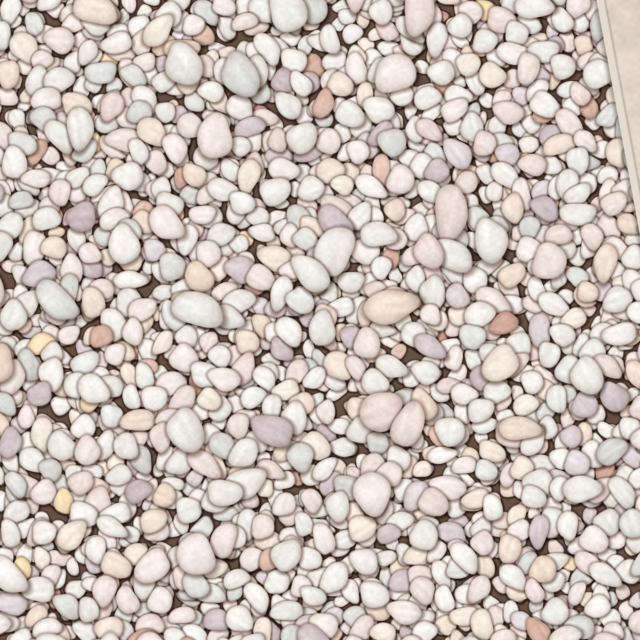
Reproduce this texture procedurally as a WebGL 2 fragment shader.

```glsl
#version 300 es
precision highp float;

uniform vec2 u_resolution;
out vec4 fragColor;

float hash(vec2 p) {
    return fract(sin(dot(p, vec2(127.1, 311.7))) * 43758.5453);
}

float noise(vec2 p) {
    vec2 i = floor(p), f = fract(p);
    f = f * f * (3.0 - 2.0 * f);
    return mix(mix(hash(i), hash(i + vec2(1, 0)), f.x),
               mix(hash(i + vec2(0, 1)), hash(i + vec2(1, 1)), f.x), f.y);
}

mat2 rotation(float a) {
    return mat2(cos(a), sin(a), -sin(a), cos(a));
}

// Mostly pale stone, with some pink, tan, grey, mauve, rust and yellow
vec3 stoneColor(float kind, float tone) {
    vec3 c = mix(vec3(0.94, 0.92, 0.90), vec3(0.88, 0.87, 0.84), tone);
    if (kind > 0.40) c = mix(vec3(0.94, 0.90, 0.88), vec3(0.88, 0.81, 0.78), tone);
    if (kind > 0.62) c = mix(vec3(0.94, 0.90, 0.85), vec3(0.89, 0.80, 0.72), tone);
    if (kind > 0.75) c = mix(vec3(0.89, 0.89, 0.87), vec3(0.78, 0.78, 0.76), tone);
    if (kind > 0.89) c = mix(vec3(0.87, 0.83, 0.84), vec3(0.74, 0.67, 0.69), tone);
    if (kind > 0.965) c = mix(vec3(0.86, 0.72, 0.65), vec3(0.74, 0.55, 0.48), tone);
    if (kind > 0.988) c = vec3(0.96, 0.85, 0.68);
    return c;
}

// Lays one scattered layer of pebbles over the colour below
vec3 pebbleLayer(vec3 below, vec2 uv, float scale, float seed, float density) {
    mat2 turn = rotation(seed * 0.7);
    vec2 p = turn * uv * scale + seed * 17.0;
    vec2 lightDir = turn * vec2(-0.5, 0.86);
    vec2 cell = floor(p);

    for (int y = -1; y <= 1; y++)
    for (int x = -1; x <= 1; x++) {
        vec2 id = cell + vec2(x, y);
        if (hash(id + 3.7) > density) continue;

        vec2 jitter = vec2(hash(id + 11.3), hash(id + 23.9)) - 0.5;
        vec2 d = p - id - 0.5 - jitter * 0.58;
        float size = mix(0.40, 0.57, hash(id + 31.1));
        float stretch = sqrt(mix(1.0, 1.65, hash(id + 41.7)));
        float phase = 6.283 * hash(id + 53.3);

        // Rounded, lopsided outline
        vec2 q = rotation(phase) * d / (size * vec2(stretch, 1.0 / stretch));
        float a = atan(q.y, q.x);
        float wobble = 1.0 + 0.06 * sin(2.0 * a + phase * 3.0)
                     + 0.06 * sin(3.0 * a + phase * 5.0) + 0.03 * sin(4.0 * a + phase * 7.0);
        float r = length(q) * wobble;
        float slope = dot(d, lightDir) / size;

        // Contact shadow on the stones beneath
        float shade = 1.0 - smoothstep(0.92, 1.27, r + 0.06 * slope);
        below *= 1.0 - shade * vec3(0.46, 0.53, 0.56);

        // Mineral patches and fine grain
        vec3 stone = stoneColor(hash(id + 61.9), hash(id + 71.3));
        float patches = noise(q * vec2(1.5, 3.0) + id * 7.3) - 0.5;
        float grain = noise(uv * 210.0) - 0.5;
        stone += patches * vec3(0.07, 0.09, 0.10) + grain * 0.06;

        // Soft light from above and a warm dark rim
        float rim = pow(min(r, 1.0), 5.0);
        stone *= 1.04 + 0.06 * slope - rim * vec3(0.27, 0.31, 0.33);

        float blur = 0.0026 * scale / size;
        below = mix(below, stone, 1.0 - smoothstep(1.0 - blur, 1.0 + blur * 0.5, r));
    }
    return below;
}

// Flat sandy slab with a pale lip in the upper right corner
vec3 addSlab(vec3 color, vec2 uv) {
    float edge = (uv.x - 0.932 - (1.0 - uv.y) * 0.185) * 0.983;
    float mottling = noise(uv * 45.0) * 0.6 + noise(uv * 160.0) * 0.4 - 0.5;
    vec3 slab = vec3(0.88, 0.83, 0.78) + mottling * 0.10;
    slab = mix(vec3(0.90, 0.86, 0.81), slab, smoothstep(0.010, 0.014, edge));
    slab *= 1.0 - 0.15 * exp(-pow((edge - 0.013) / 0.002, 2.0));
    color *= 1.0 - 0.3 * smoothstep(-0.010, 0.0, edge);
    return mix(color, slab, smoothstep(-0.0015, 0.0015, edge));
}

void main() {
    vec2 uv = gl_FragCoord.xy / u_resolution;

    // Dark gaps first, then stones from small to large
    vec3 color = vec3(0.36, 0.28, 0.23);
    color = pebbleLayer(color, uv, 34.0, 1.0, 1.0);
    color = pebbleLayer(color, uv, 28.0, 2.0, 0.85);
    color = pebbleLayer(color, uv, 24.0, 3.0, 0.82);
    color = pebbleLayer(color, uv, 16.5, 4.0, 0.17);

    // Airy exposure that keeps the deepest gaps dark
    color = mix(color, pow(clamp(color, 0.0, 1.0), vec3(0.8)), smoothstep(0.1, 0.5, color.g));
    color = addSlab(color, uv);
    fragColor = vec4(clamp(color, 0.0, 1.0), 1.0);
}
```
